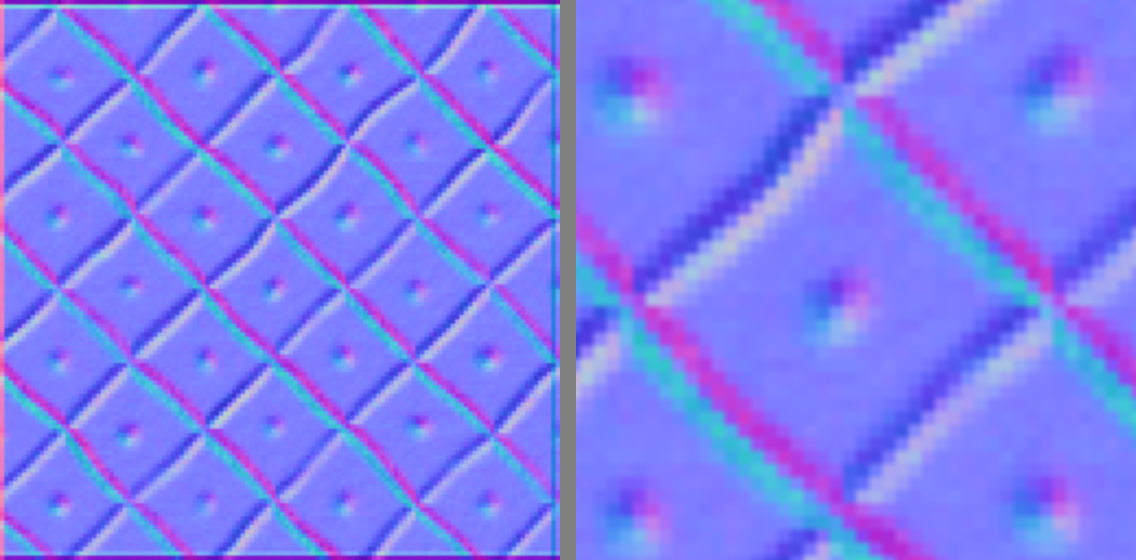
Left: the whole. Right: its middle third, enlarged.
Reproduce this texture map procedurally as a Shadertoy shader.

```glsl
const float GRID = 128.0; // relief samples per side

float hash(vec2 p) {
    vec3 q = fract(vec3(p.xyx) * 0.1031);
    q += dot(q, q.yzx + 33.33);
    return fract((q.x + q.y) * q.z);
}

float noise(vec2 p) {
    vec2 i = floor(p), f = fract(p);
    f = f * f * (3.0 - 2.0 * f);
    return mix(mix(hash(i), hash(i + vec2(1, 0)), f.x),
               mix(hash(i + vec2(0, 1)), hash(i + vec2(1, 1)), f.x), f.y);
}

float bell(float dist, float width) {
    return exp(-0.5 * dist * dist / (width * width));
}

// Quilted surface: wavering diagonal ridges with a stud in each diamond
float height(vec2 p) {
    vec2 wobble = vec2(noise(p * 9.0 + 3.0), noise(p * 9.0 + 41.0)) - 0.5;
    vec2 q = (p + 0.019 * wobble - vec2(0.109, 0.994)) / vec2(0.255, 0.2545);
    vec2 diagonal = vec2(q.x + q.y, q.x - q.y);
    vec2 cell = fract(diagonal) - 0.5;
    vec2 lineDist = (0.5 - abs(cell)) * 0.18;

    float wear = 0.75 + 0.5 * noise(p * 30.0 + 9.0);
    float falling = bell(lineDist.x, 0.0084) * mix(0.008, 0.020, noise(p * 7.0 + 17.0));
    float rising = bell(lineDist.y, 0.0082) * mix(0.007, 0.014, noise(p * 7.0 + 63.0));
    float stud = bell(length(cell) * 0.18, 0.0112)
               * mix(0.007, 0.012, hash(floor(diagonal) + 50.0));
    float grain = 0.0010 * noise(p * 36.0) + 0.0006 * noise(p * 90.0);
    return max(falling, rising) * wear + stud + grain;
}

// Encoded normal at one sample, green pointing down
vec3 normalColor(vec2 texel) {
    texel = clamp(texel, 0.0, GRID - 1.0);
    vec2 p = (texel + 0.5) / GRID;
    vec2 e = vec2(0.0035, 0.0);
    vec2 slope = vec2(height(p - e.xy) - height(p + e.xy),
                      height(p + e.yx) - height(p - e.yx)) / (2.0 * e.x);

    // Pitting, rougher where the surface is steep
    vec2 pits = vec2(hash(texel + 7.0), hash(texel + 211.0)) - 0.5;
    slope += pits * (0.05 + 0.35 * min(length(slope), 1.0));

    // Steep rims along the borders
    vec2 fromEnd = GRID - 1.0 - texel;
    if (texel.x < 0.5) slope.x += 1.6;
    if (abs(fromEnd.x - 1.0) < 0.5) slope.x -= 0.85;
    if (texel.y < 0.5) slope.y -= 1.3;
    if (abs(texel.y - 1.0) < 0.5) slope.y += 0.3;
    if (fromEnd.y < 0.5) slope.y -= 1.7;
    if (abs(fromEnd.y - 1.0) < 0.5) slope.y += 0.9;

    return 0.495 + 0.505 * normalize(vec3(slope, 1.0));
}

void mainImage(out vec4 fragColor, in vec2 fragCoord) {
    // Blend the four nearest samples, keeping each one visible
    vec2 t = fragCoord / iResolution.xy * GRID - 0.5;
    vec2 i = floor(t), f = smoothstep(0.1, 0.9, t - i);
    vec3 lower = mix(normalColor(i), normalColor(i + vec2(1, 0)), f.x);
    vec3 upper = mix(normalColor(i + vec2(0, 1)), normalColor(i + vec2(1, 1)), f.x);
    fragColor = vec4(mix(lower, upper, f.y), 1.0);
}
```
